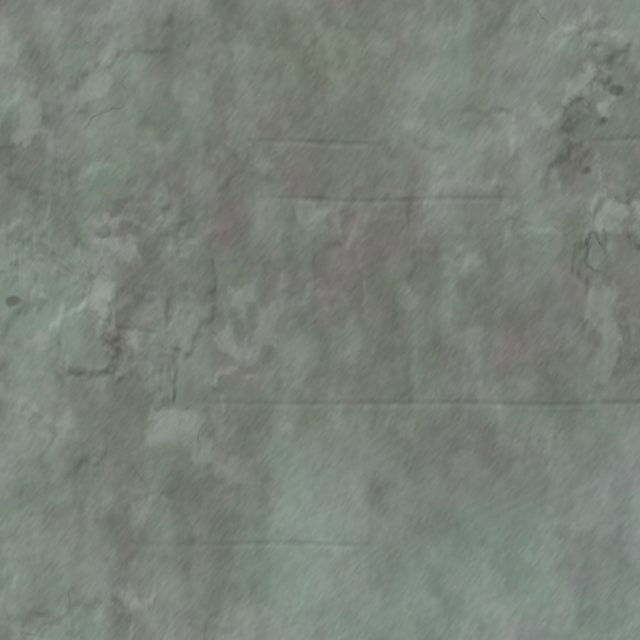
Write a Shadertoy shader that draws this texture.

```glsl
// Weathered grey-green plaster wall with streaks, flaking paint, cracks and faint seams.
#define WARM_GREY   vec3(0.452, 0.466, 0.434)
#define PALE_GREEN  vec3(0.508, 0.548, 0.510)
#define COOL_TEAL   vec3(0.505, 0.556, 0.532)
#define CHALK       vec3(0.590, 0.625, 0.590)
#define SOOT        vec3(0.310, 0.312, 0.305)
#define GRAIN_DEPTH 0.036
#define TINT_DEPTH  0.070
#define RELIEF      0.130
#define CRACK_WIDTH 0.022
#define SEAM_WIDTH  0.0035

float hash(vec2 p) {
    return fract(sin(dot(p, vec2(127.1, 311.7))) * 43758.5453);
}

float noise(vec2 p) {
    vec2 i = floor(p), f = fract(p);
    f = f * f * (3.0 - 2.0 * f);
    return mix(mix(hash(i), hash(i + vec2(1, 0)), f.x),
               mix(hash(i + vec2(0, 1)), hash(i + vec2(1, 1)), f.x), f.y);
}

float fbm(vec2 p) {
    float sum = 0.0, amp = 0.5;
    for (int i = 0; i < 5; i++) {
        sum += amp * noise(p);
        p = mat2(1.6, 1.2, -1.2, 1.6) * p + 17.3;
        amp *= 0.5;
    }
    return sum / 0.97;
}

// Soft round zone, 1 at its centre
float zone(vec2 p, vec2 centre, vec2 size) {
    vec2 d = (p - centre) / size;
    return exp(-dot(d, d));
}

// Height of the flaking paint layer
float paintLayer(vec2 p) {
    vec2 warp = 0.03 * vec2(noise(p * 16.0), noise(p * 16.0 + 40.0));
    return smoothstep(0.46, 0.60, fbm((p + warp) * vec2(13.0, 10.0) + 5.0));
}

// Sparse dark chips, one candidate per cell
float pits(vec2 p) {
    vec2 q = p * 11.0, cell = floor(q);
    float mask = 0.0;
    for (int y = -1; y <= 1; y++)
    for (int x = -1; x <= 1; x++) {
        vec2 id = cell + vec2(x, y);
        vec2 centre = id + vec2(hash(id + 3.1), hash(id + 8.7));
        float radius = 0.06 + 0.09 * hash(id + 5.5);
        float d = length((q - centre) * vec2(1.0, 1.3)) + 0.16 * (noise(q * 6.0) - 0.5);
        mask = max(mask, step(0.80, hash(id)) * (1.0 - smoothstep(radius - 0.05, radius + 0.06, d)));
    }
    return mask;
}

// Broken, slightly wavy horizontal joints
float seams(vec2 p) {
    vec4 heights = vec4(0.15, 0.37, 0.69, 0.78);
    float sum = 0.0;
    for (int i = 0; i < 4; i++) {
        float k = float(i);
        float d = (p.y - heights[i] + 0.012 * (noise(vec2(p.x * 7.0, k * 9.0)) - 0.5)) / SEAM_WIDTH;
        float broken = smoothstep(0.35, 0.7, noise(vec2(p.x * 6.0 + 3.0, k * 5.0 + 2.0)));
        sum += broken * (exp(-d * d) - 0.6 * exp(-(d + 2.2) * (d + 2.2)));
    }
    return sum * smoothstep(0.1, 0.5, p.x);
}

void mainImage(out vec4 fragColor, in vec2 fragCoord) {
    vec2 p = fragCoord / iResolution.y;
    float blotch = fbm(p * 4.0 + 2.0);
    float fine = fbm(p * 26.0 + 9.0);

    // Where the wall is smooth and where it is worn
    float smoothArea = smoothstep(-0.10, 0.16, 0.37 - p.y + 0.4 * (blotch - 0.5))
                     * smoothstep(0.25, 0.72, p.x + 0.4 * (blotch - 0.5));
    float topArea = zone(p, vec2(0.52, 0.93), vec2(0.17, 0.20));
    float damage = zone(p, vec2(0.20, 0.48), vec2(0.20, 0.24))
                 + zone(p, vec2(0.94, 0.84), vec2(0.18, 0.19))
                 + 0.7 * zone(p, vec2(0.68, 0.40), vec2(0.08, 0.05))
                 + 0.45 * smoothstep(0.4, 0.7, noise(p * 5.0 + 21.0));
    damage = min(damage, 1.0) * (1.0 - 0.85 * smoothArea) * (1.0 - 0.8 * topArea);

    // Base coat with vertical wash streaks
    vec2 sway = vec2(0.02 * (noise(p * 9.0) - 0.5), 0.0);
    float streak = fbm((p + sway) * vec2(20.0, 4.5) + 31.0);
    float wash = 0.40 * blotch + 0.40 * streak + 0.20 * fine;
    vec3 col = mix(WARM_GREY, PALE_GREEN, smoothstep(0.36, 0.64, wash));
    col = mix(col, COOL_TEAL + 0.12 * (wash - 0.5), 0.8 * smoothArea);
    col += vec3(0.012, 0.014, 0.004) * topArea;

    // Green to mauve discolouration and soft mottling
    float tint = fbm(p * 11.0 + 60.0) - 0.5;
    col += TINT_DEPTH * tint * vec3(-0.55, 0.45, -0.45);
    col += 0.09 * (fbm(p * vec2(34.0, 22.0) + 14.0) - 0.5);

    // Flakes lit from above, with chalky rims
    float relief = paintLayer(p) - paintLayer(p + vec2(-0.004, 0.007));
    col += RELIEF * relief * (0.16 + 0.84 * damage);
    float chalk = smoothstep(0.60, 0.74, fbm(p * vec2(19.0, 15.0) + 77.0));
    col = mix(col, CHALK, chalk * (0.25 + 0.45 * damage) * (1.0 - 0.6 * smoothArea));

    // Cracks, chips and seams
    float ridge = abs(fbm(p * vec2(8.0, 7.0) + 50.0) - 0.5);
    float crack = (1.0 - smoothstep(0.0, CRACK_WIDTH, ridge)) * smoothstep(0.50, 0.72, noise(p * 13.0 + 33.0));
    col = mix(col, SOOT, 0.65 * crack * smoothstep(0.2, 0.9, damage));
    col = mix(col, SOOT, 0.60 * pits(p) * smoothstep(0.35, 0.85, damage));
    col -= 0.035 * seams(p);

    // Fine slanted brush grain
    vec2 along = vec2(0.6, 0.8);
    vec2 g = vec2(dot(p, along), dot(p, vec2(along.y, -along.x)));
    float grain = noise(g * vec2(75.0, 230.0)) + 0.6 * noise(g * vec2(150.0, 330.0) + 7.0) - 0.8;
    col += GRAIN_DEPTH * grain;

    fragColor = vec4(col, 1.0);
}
```
